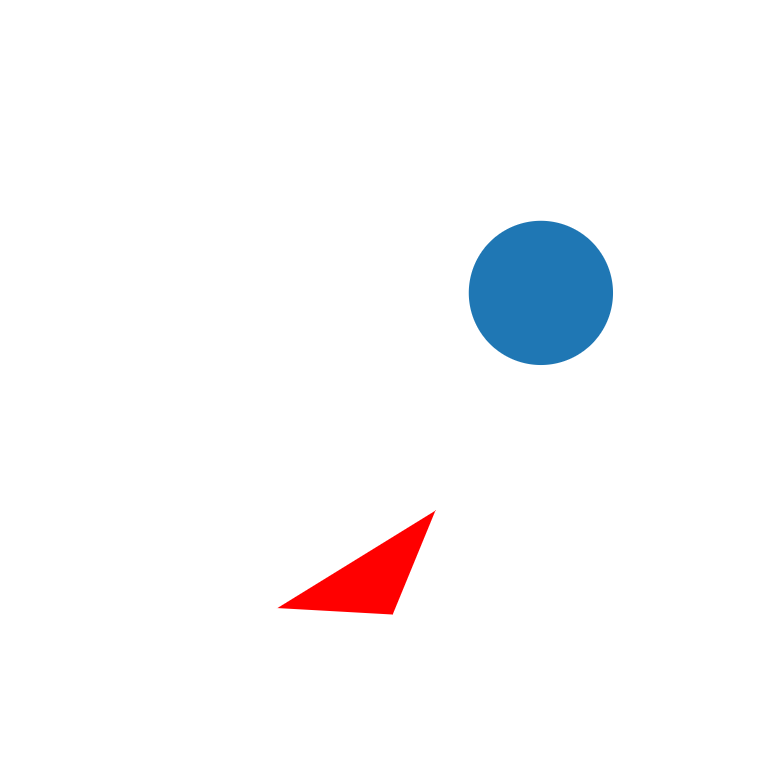
A Shadertoy shader for this background:

```glsl
// A blue disc and a red triangle on a plain white ground.

// Lengths are in canvas heights, origin at the lower left
const vec3 WHITE = vec3(1.0);
const vec3 BLUE = vec3(0.122, 0.467, 0.706);
const vec3 RED = vec3(1.0, 0.0, 0.0);

const vec2 DISC_CENTER = vec2(0.7117, 0.6146);
const float DISC_RADIUS = 0.0949;

// Triangle corners, counter-clockwise
const vec2 CORNER_LEFT = vec2(0.3650, 0.1999);
const vec2 CORNER_BOTTOM = vec2(0.5167, 0.1914);
const vec2 CORNER_TOP = vec2(0.5729, 0.3281);

// Signed distance to the line a-b, negative on its left side
float edgeDistance(vec2 p, vec2 a, vec2 b) {
    vec2 dir = normalize(b - a);
    return dot(p - a, vec2(dir.y, -dir.x));
}

float triangleDistance(vec2 p, vec2 a, vec2 b, vec2 c) {
    return max(edgeDistance(p, a, b),
               max(edgeDistance(p, b, c), edgeDistance(p, c, a)));
}

// Antialiased coverage of a shape from its signed distance
float coverage(float dist, float pixel) {
    return clamp(0.5 - dist / pixel, 0.0, 1.0);
}

void mainImage(out vec4 fragColor, in vec2 fragCoord) {
    float pixel = 1.0 / iResolution.y;
    vec2 p = fragCoord * pixel;

    float disc = length(p - DISC_CENTER) - DISC_RADIUS;
    float wedge = triangleDistance(p, CORNER_LEFT, CORNER_BOTTOM, CORNER_TOP);

    vec3 color = mix(WHITE, BLUE, coverage(disc, pixel));
    color = mix(color, RED, coverage(wedge, pixel));
    fragColor = vec4(color, 1.0);
}
```
